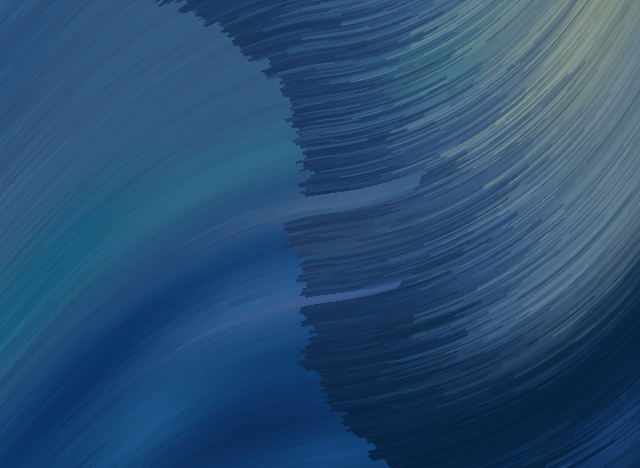
This background is drawn by a WebGL 2 fragment shader. Its source:

```glsl
#version 300 es
precision highp float;

uniform vec2 u_resolution;
out vec4 fragColor;

const float BEND_X = 0.70;
const int LAYERS = 6;

float hash(vec2 p) {
  vec3 h = fract(vec3(p.xyx) * vec3(0.1031, 0.1030, 0.0973));
  h += dot(h, h.yzx + 33.33);
  return fract((h.x + h.y) * h.z);
}

// Flow space: x runs along the brush, y is constant on each S-shaped curve.
vec2 flow(vec2 p) {
  float d = p.x - BEND_X;
  float bend = d < 0.0 ? -0.75 : 0.5 + 0.6 * (p.y - 0.3);
  return vec2(p.x, p.y - 0.12 * d - bend * d * d);
}

vec3 paint(vec3 base, vec2 q, vec2 centre, vec2 radius, vec3 tint) {
  vec2 d = (q - centre) / radius;
  return mix(base, tint, exp(-dot(d, d)));
}

float band(float v, float centre, float halfWidth) {
  return 1.0 - smoothstep(halfWidth * 0.85, halfWidth, abs(v - centre));
}

// Where the left wave breaks off, with ragged rows and two long tongues.
float waveEdge(float level) {
  float above = clamp(level - 0.6, 0.0, 0.53);
  float x = 0.655 - 1.1 * above * above + 0.7 * max(0.22 - level, 0.0);
  x -= 0.04 * band(level, 0.50, 0.045);
  x += 0.03 * (hash(vec2(floor(level * 42.0), 3.0)) - 0.5);
  x += 0.02 * (hash(vec2(floor(level * 130.0), 8.0)) - 0.5);
  return x + 0.25 * band(level, 0.565, 0.022) + 0.20 * band(level, 0.362, 0.009);
}

vec3 leftWave(vec2 q) {
  vec3 c = mix(vec3(0.06, 0.24, 0.44), vec3(0.20, 0.35, 0.50), smoothstep(0.35, 0.85, q.y));
  c = paint(c, q, vec2(0.00, 1.32), vec2(0.25, 0.18), vec3(0.16, 0.31, 0.48));
  c = paint(c, q, vec2(0.48, 0.70), vec2(0.42, 0.06), vec3(0.18, 0.40, 0.53));
  c = paint(c, q, vec2(0.08, 0.76), vec2(0.22, 0.11), vec3(0.08, 0.36, 0.49));
  c = paint(c, q, vec2(0.20, 0.45), vec2(0.30, 0.07), vec3(0.03, 0.19, 0.39));
  c = paint(c, q, vec2(0.60, 0.38), vec2(0.27, 0.08), vec3(0.18, 0.36, 0.57));
  c = paint(c, q, vec2(0.32, 0.25), vec2(0.13, 0.08), vec3(0.11, 0.33, 0.53));
  c = paint(c, q, vec2(0.55, 0.12), vec2(0.22, 0.07), vec3(0.05, 0.18, 0.36));
  c = paint(c, q, vec2(0.72, 0.03), vec2(0.12, 0.03), vec3(0.08, 0.28, 0.50));
  c = paint(c, q, vec2(0.78, 0.565), vec2(0.32, 0.03), vec3(0.26, 0.39, 0.54));
  return paint(c, q, vec2(0.74, 0.362), vec2(0.28, 0.014), vec3(0.23, 0.35, 0.54));
}

vec3 rightWave(vec2 q) {
  vec3 shade = mix(vec3(0.03, 0.14, 0.26), vec3(0.11, 0.23, 0.39), smoothstep(0.0, 0.5, q.y));
  vec3 light = mix(vec3(0.22, 0.36, 0.52), vec3(0.36, 0.46, 0.53), smoothstep(1.05, 1.35, q.x));
  float lit = smoothstep(0.75, 1.15, q.x + 0.35 * (q.y - 0.45)) * smoothstep(0.02, 0.22, q.y);
  vec3 c = mix(shade, light, lit);
  c = paint(c, q, vec2(0.75, 0.48), vec2(0.13, 0.05), vec3(0.17, 0.28, 0.41));
  c = paint(c, q, vec2(0.96, 0.79), vec2(0.12, 0.08), vec3(0.25, 0.46, 0.54));
  c = paint(c, q, vec2(1.10, 0.83), vec2(0.10, 0.11), vec3(0.41, 0.51, 0.52));
  c = paint(c, q, vec2(1.30, 0.62), vec2(0.19, 0.18), vec3(0.50, 0.56, 0.51));
  return paint(c, q, vec2(1.34, -0.15), vec2(0.12, 0.06), vec3(0.09, 0.25, 0.46));
}

vec3 waves(vec2 q, float leftSide) {
  return mix(rightWave(q), leftWave(q), leftSide);
}

// Layered sines give fine bristle shading across the curves.
float bristles(vec2 q) {
  float s = sin(q.y * 83.0 + 2.0 * sin(q.x * 3.0));
  s += 0.8 * sin(q.y * 197.0 + 3.0 * sin(q.y * 31.0) + q.x * 2.0);
  return s + 0.6 * sin(q.y * 411.0 - q.x * 3.0);
}

// Returns the anchor in xy, coverage in z and a random value in w.
vec4 stroke(vec2 q, float rows, float span, float blur, float seed) {
  float row = floor(q.y * rows);
  float shift = 7.0 * hash(vec2(row, seed + 50.0));
  float along = q.x / span + shift;
  float cell = floor(along);
  vec2 id = vec2(cell + seed * 17.0, row);
  float halfWidth = mix(0.22, 0.5, hash(id + 5.0));
  float reach = mix(0.5, 1.0, hash(id + 11.0));
  float soft = blur * rows;
  float across = abs(fract(q.y * rows) - 0.5);
  float cover = 1.0 - smoothstep(halfWidth - soft, halfWidth + soft, across);
  float t = fract(along);
  cover *= smoothstep(0.0, 0.02, t) * (1.0 - smoothstep(reach - 0.02, reach, t));
  return vec4((cell + 0.5 - shift) * span, (row + 0.5) / rows, cover, hash(id + 23.0));
}

void main() {
  vec2 q = flow(gl_FragCoord.xy / u_resolution.y);
  float blur = 0.7 * fwidth(q.y);
  float pixel = 1.0 / u_resolution.y;
  float leftSide = 1.0 - smoothstep(-pixel, pixel, q.x - waveEdge(q.y));
  float calm = 0.3 + 0.6 * (1.0 - smoothstep(0.0, 0.3, q.x));
  float busy = mix(1.0, calm, leftSide);
  vec3 color = waves(q, leftSide) * (1.0 + 0.025 * bristles(q));

  // Broad strokes first, then progressively finer and shorter ones.
  for (int i = 0; i < LAYERS; i++) {
    float k = float(i);
    vec4 s = stroke(q, 36.0 * pow(1.45, k), 0.5 / (1.0 + 0.3 * k), blur, k + 1.0);
    float tone = hash(vec2(s.w * 91.0, k)) - 0.5;
    vec2 source = vec2(mix(q.x, s.x, 0.6), s.y);
    source += busy * vec2(0.32 * tone, 0.16 * (s.w - 0.72));
    vec3 ink = waves(source, leftSide) * (1.0 + 0.3 * busy * tone);
    float opacity = step(0.45, s.w) * mix(0.35, 0.75, k / 5.0) * mix(0.5, 1.0, busy);
    color = mix(color, ink, s.z * opacity);
  }
  fragColor = vec4(color, 1.0);
}
```
